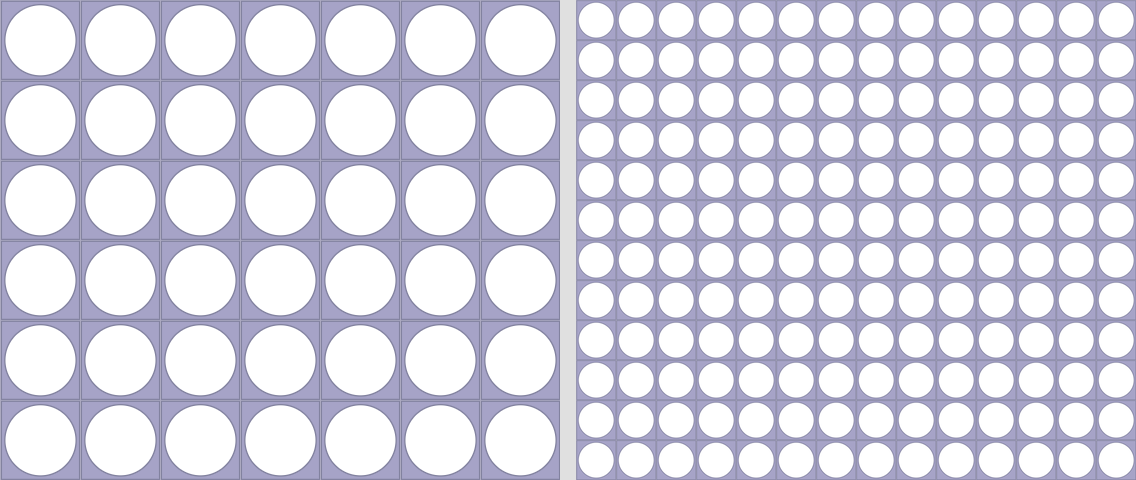
Left: one tile. Right: repeated 2 by 2.
Give the GLSL for this pattern, as a Shadertoy shader.

```glsl
// A grid of lavender square tiles, each holding a white disc with a thin rim.
// Every tile has its own dark outline, so neighbours meet in a double line
// with a pale gap. Built from box and circle distances in a repeated cell.

const vec2 TILES = vec2(7.0, 6.0);
const vec2 GRID_SHIFT = vec2(0.006, -0.004);

const vec3 LAVENDER = vec3(0.65, 0.64, 0.78);
const vec3 OUTLINE = vec3(0.51, 0.51, 0.625);
const vec3 GAP = vec3(0.71, 0.70, 0.77);
const vec3 WHITE = vec3(1.0);

// Lengths in tile widths
const float GAP_HALF = 0.0045;
const float LINE_WIDTH = 0.015;
const float DISC_RADIUS = 0.446;
const float RIM_WIDTH = 0.017;

// Antialiased coverage of the region where the distance is negative
float fill(float dist, float pixel) {
    return clamp(0.5 - dist / pixel, 0.0, 1.0);
}

// Antialiased coverage of a line centred on zero distance
float stroke(float dist, float width, float pixel) {
    return min(fill(abs(dist) - 0.5 * width, pixel), width / pixel);
}

// Distance inward from the nearest side of a unit tile
float sideDistance(vec2 p) {
    return 0.5 - max(abs(p.x), abs(p.y));
}

vec3 tileColor(vec2 p, float pixel) {
    float side = sideDistance(p);
    float disc = length(p) - DISC_RADIUS;

    // Gap and square outline
    vec3 color = mix(LAVENDER, GAP, fill(side - GAP_HALF, pixel));
    float lineCentre = GAP_HALF + 0.5 * LINE_WIDTH;
    color = mix(color, OUTLINE, stroke(side - lineCentre, LINE_WIDTH, pixel));

    // Disc and rim
    color = mix(color, WHITE, fill(disc, pixel));
    return mix(color, OUTLINE, stroke(disc, RIM_WIDTH, pixel));
}

void mainImage(out vec4 fragColor, in vec2 fragCoord) {
    vec2 grid = fragCoord / iResolution.xy * TILES - GRID_SHIFT;
    float pixel = TILES.y / iResolution.y;
    fragColor = vec4(tileColor(fract(grid) - 0.5, pixel), 1.0);
}
```
